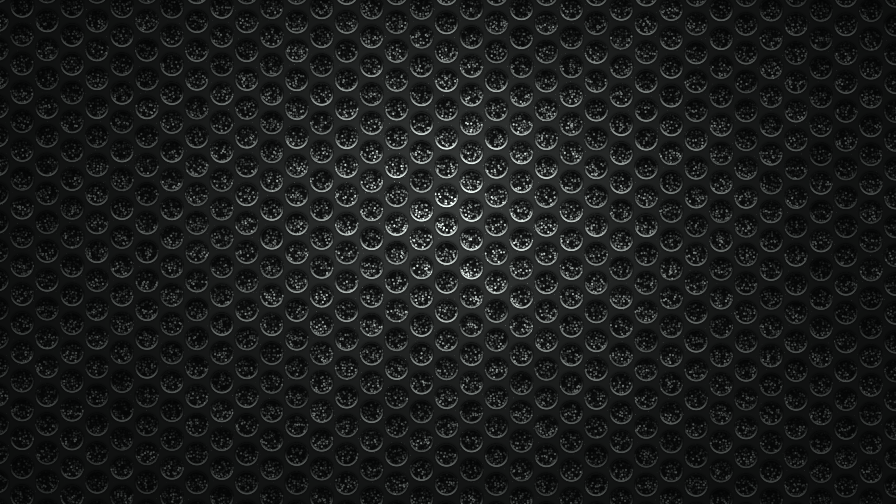
Write a WebGL 1 fragment shader that draws this pattern.

```glsl
precision highp float;
// Dark perforated metal grille: staggered round holes over glittering foam, lit from the centre.

uniform vec2 u_resolution;

const float PITCH = 0.0572;          // hole spacing down a column, in canvas heights
const float COLUMN_RATIO = 0.866;    // column spacing relative to the pitch
const float HOLE_RADIUS = 0.41;      // in pitches
const float RIM_WIDTH = 0.075;       // in pitches
const float GRAIN_SIZE = 0.0043;     // foam grain, in canvas heights
const vec2 LATTICE_ORIGIN = vec2(-0.0525, 0.141);
const float LATTICE_TILT = 0.005;

vec2 hash2(vec2 p) {
  vec2 q = vec2(dot(p, vec2(127.1, 311.7)), dot(p, vec2(269.5, 183.3)));
  return fract(sin(q) * 43758.55);
}

// Cellular noise: brightest soft-edged grain around p.
float grains(vec2 p, float radius, float rarity) {
  vec2 cell = floor(p);
  float brightest = 0.0;
  for (int j = -1; j <= 1; j++) {
    for (int i = -1; i <= 1; i++) {
      vec2 id = cell + vec2(float(i), float(j));
      vec2 center = id + 0.1 + 0.8 * hash2(id);
      float shine = pow(hash2(id + 71.3).x, rarity);
      float spot = 1.0 - smoothstep(radius * 0.2, radius, length(p - center));
      brightest = max(brightest, shine * spot);
    }
  }
  return brightest;
}

// Staggered columns: xy is the offset from the hole centre, zw the hole index.
vec4 holeLattice(vec2 p) {
  float column = floor(p.x / COLUMN_RATIO + 0.5);
  float y = p.y - 0.5 * mod(column, 2.0);
  float row = floor(y + 0.5);
  return vec4(p.x - column * COLUMN_RATIO, y - row, column, row);
}

// Spotlight with a broad falloff and a tighter core above the middle.
float spotlight(vec2 p) {
  vec2 q = (p - vec2(0.01, 0.09)) * vec2(0.9, 1.1);
  float d2 = dot(q, q);
  return 0.36 + 0.85 * exp(-3.8 * d2) + 0.48 * exp(-18.0 * d2);
}

// Foam floor, shaded by the upper edge of the hole.
float foam(vec2 p, vec2 local) {
  float depthShade = 1.0 - smoothstep(0.0, 0.38, local.y + 0.2 * abs(local.x));
  float glitter = grains(p / GRAIN_SIZE, 0.8, 2.6);
  return 0.016 + (0.02 + 0.58 * glitter) * mix(0.15, 1.0, depthShade);
}

// Painted plate with faint layered waves, a soft hole-edge shade and sparse dust.
float plate(vec2 p, float edge) {
  float waves = sin(p.x * 23.0 + sin(p.y * 17.0)) + sin(p.y * 31.0 - p.x * 11.0);
  float base = 0.125 + 0.004 * waves;
  base *= mix(0.75, 1.0, smoothstep(0.0, 0.10, edge));
  return base + 0.2 * grains(p / 0.011 + 37.0, 0.14, 9.0);
}

// Bevel of the hole: bright crescent below, dim line around the rest.
float bevel(float edge, float facing, float wear, float blur) {
  float band = smoothstep(-RIM_WIDTH - blur, -RIM_WIDTH * 0.5, edge)
             * (1.0 - smoothstep(-blur, blur, edge));
  float lit = smoothstep(-0.35, 0.9, facing);
  return band * (0.07 + 0.44 * lit) * wear;
}

void main() {
  vec2 p = (gl_FragCoord.xy - 0.5 * u_resolution) / u_resolution.y;
  vec2 q = p - LATTICE_ORIGIN;
  q.y += LATTICE_TILT * q.x;

  vec4 hole = holeLattice(q / PITCH);
  float radius = length(hole.xy);
  float edge = radius - HOLE_RADIUS;
  float blur = 0.6 / (u_resolution.y * PITCH);
  float facing = -hole.y / max(radius, 0.001);
  vec2 variation = hash2(hole.zw);

  // Foam brightness and rim polish vary slightly between holes.
  float inside = foam(p, hole.xy) * (0.8 + 0.4 * variation.x);
  float outside = plate(p, edge);
  float shade = mix(inside, outside, smoothstep(-blur, blur, edge));
  float rimWear = 0.8 + 0.4 * variation.y;
  shade = max(shade, bevel(edge, facing, rimWear, blur));

  float light = spotlight(p);
  vec3 color = shade * light * vec3(0.96, 1.0, 0.98) + vec3(0.008, 0.011, 0.011);
  gl_FragColor = vec4(color, 1.0);
}
```
